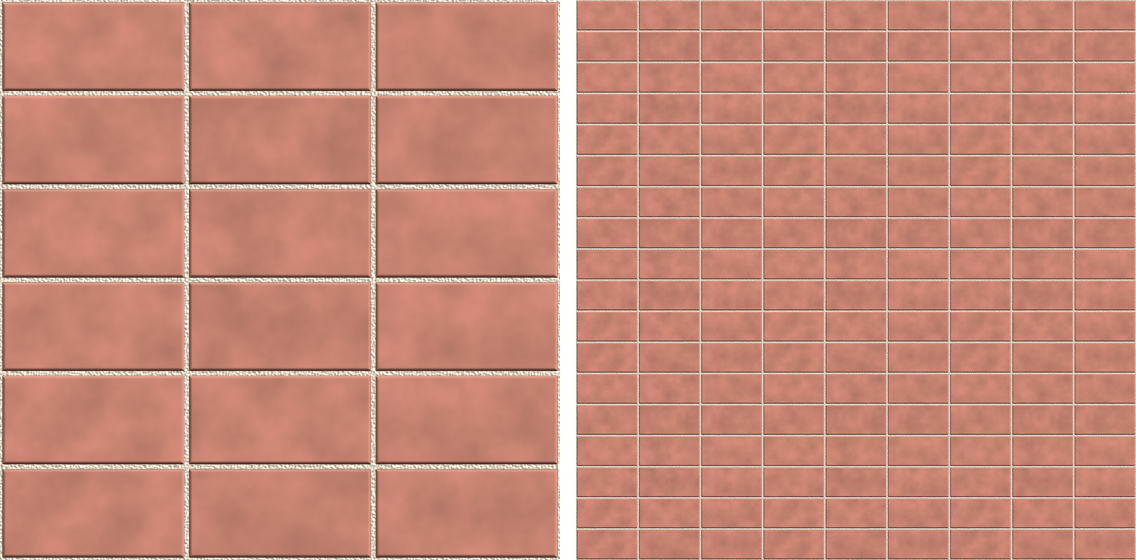
Left, the tile; right, the same tile 3 across and 3 down.
Give the GLSL for this texture, as a WebGL 2 fragment shader.

```glsl
#version 300 es
precision highp float;

#define GRID vec2(3.0, 6.0)
#define HALF_GROUT 0.0044
#define CORNER 0.0015
#define BEVEL 0.0068
#define RIM 0.0016
#define MOTTLE_PERIOD 11.0
#define MOTTLE_GAIN 0.85
#define GRAIN_PERIOD 220.0
#define GRAIN_GAIN 0.42

uniform vec2 u_resolution;
out vec4 fragColor;

const vec3 CLAY_DARK = vec3(0.68, 0.45, 0.39);
const vec3 CLAY_LIGHT = vec3(0.86, 0.56, 0.49);
const vec3 BEVEL_LIT = vec3(0.96, 0.68, 0.59);
const vec3 BEVEL_SHADE = vec3(0.22, 0.13, 0.10);
const vec3 GROUT = vec3(0.88, 0.84, 0.77);
const vec3 GROUT_SHADE = vec3(0.60, 0.54, 0.49);

float hash(vec2 p) {
    vec3 q = fract(p.xyx * vec3(0.1031, 0.1030, 0.0973));
    q += dot(q, q.yzx + 33.33);
    return fract((q.x + q.y) * q.z);
}

// Dot product of a lattice gradient and the offset, wrapped at the period
float gradientDot(vec2 cell, vec2 corner, vec2 f, float period) {
    float angle = 6.28318 * hash(mod(cell + corner, period) + period);
    return dot(vec2(cos(angle), sin(angle)), f - corner);
}

// Gradient noise over the unit square that repeats seamlessly
float noise(vec2 uv, float period) {
    vec2 p = uv * period;
    vec2 cell = floor(p), f = fract(p);
    vec2 w = f * f * f * (f * (f * 6.0 - 15.0) + 10.0);
    vec2 e = vec2(1.0, 0.0);
    float low = mix(gradientDot(cell, e.yy, f, period), gradientDot(cell, e.xy, f, period), w.x);
    float high = mix(gradientDot(cell, e.yx, f, period), gradientDot(cell, e.xx, f, period), w.x);
    return mix(low, high, w.y);
}

float fbm(vec2 uv, float period) {
    float sum = 0.0, gain = 0.6;
    for (int i = 0; i < 4; i++) {
        sum += gain * noise(uv, period);
        period *= 2.0;
        gain *= 0.5;
    }
    return sum;
}

// Cloudy clay, shifted for each tile
vec3 clayColor(vec2 uv, vec2 tile) {
    vec2 shift = vec2(hash(tile + 7.0), hash(tile + 19.0));
    float tone = 0.53 + MOTTLE_GAIN * fbm(uv + shift, MOTTLE_PERIOD);
    tone += 0.1 * (hash(tile + 31.0) - 0.5);
    return mix(CLAY_DARK, CLAY_LIGHT, clamp(tone, 0.0, 1.0));
}

// Bevel lit from the upper right, mitred where two sides meet
vec3 addBevel(vec3 clay, vec2 q, vec2 inset, float aa) {
    float sideX = q.x < 0.0 ? -0.62 : 0.72;
    float sideY = q.y < 0.0 ? -1.0 : 0.78;
    float mitre = smoothstep(-aa, aa, inset.y - inset.x);
    float light = mix(sideY, sideX, mitre);
    float depth = max(min(inset.x, inset.y), 0.0);
    light *= 1.0 - smoothstep(0.0, BEVEL, depth);
    vec3 color = mix(clay, BEVEL_LIT, max(light, 0.0));
    color = mix(color, BEVEL_SHADE, max(-light, 0.0));
    return color * (1.0 - 0.28 * (1.0 - smoothstep(0.0, RIM, depth)));
}

// Sandy joint with embossed grain and a soft shade against the tiles
vec3 groutColor(vec2 uv, float dist) {
    vec2 lean = vec2(0.4 / GRAIN_PERIOD);
    float relief = noise(uv, GRAIN_PERIOD) - noise(uv + lean, GRAIN_PERIOD);
    vec3 color = GROUT + GRAIN_GAIN * relief * vec3(0.9, 0.95, 1.0);
    float contact = 1.0 - smoothstep(0.0, 0.5 * HALF_GROUT, dist);
    return mix(color, GROUT_SHADE, 0.35 * contact);
}

void main() {
    vec2 uv = gl_FragCoord.xy / u_resolution;
    float aa = 0.75 / min(u_resolution.x, u_resolution.y);

    // Position inside one tile, in canvas units
    vec2 tile = floor(uv * GRID);
    vec2 q = (fract(uv * GRID) - 0.5) / GRID;
    vec2 inset = 0.5 / GRID - HALF_GROUT - abs(q);

    // Rounded box distance
    vec2 d = CORNER - inset;
    float dist = length(max(d, 0.0)) + min(max(d.x, d.y), 0.0) - CORNER;

    vec3 clay = addBevel(clayColor(uv, tile), q, inset, aa);
    float cover = 1.0 - smoothstep(-aa, aa, dist);
    fragColor = vec4(mix(groutColor(uv, dist), clay, cover), 1.0);
}
```
